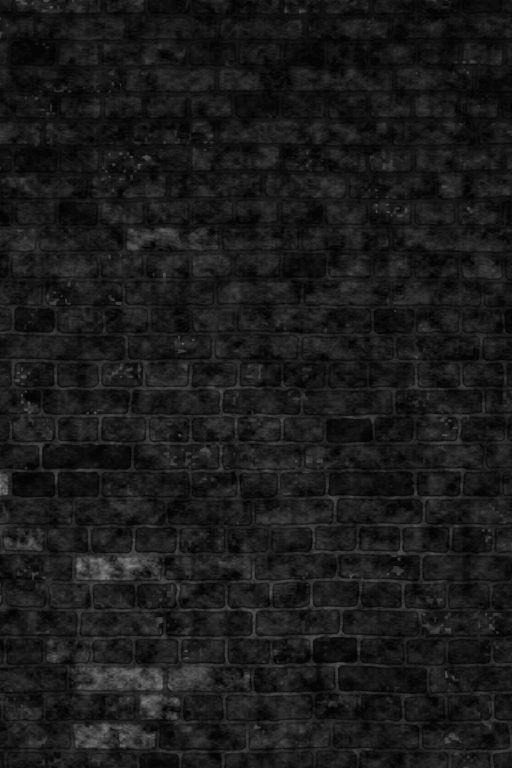
Write a Shadertoy shader that draws this texture.

```glsl
float hash(vec2 p) {
    return fract(sin(dot(p, vec2(127.1, 311.7))) * 43758.5453);
}

float noise(vec2 p) {
    vec2 i = floor(p), f = fract(p);
    f = f * f * (3.0 - 2.0 * f);
    return mix(mix(hash(i), hash(i + vec2(1, 0)), f.x),
               mix(hash(i + vec2(0, 1)), hash(i + vec2(1, 1)), f.x), f.y);
}

// Gritty layered noise, centred on zero
float grit(vec2 p) {
    float sum = 0.0, weight = 1.0, total = 0.0;
    for (int i = 0; i < 4; i++) {
        sum += weight * (noise(p) - 0.5);
        total += weight;
        weight *= 0.78;
        p = p * 2.03 + 17.3;
    }
    return sum / total;
}

// Courses counted from the top, growing taller towards the bottom
float courseAt(float t) {
    return -0.6 + 29.6 * t - 1.4 * t * t;
}

// Brick length and sideways offset: long and short courses alternate
vec2 courseSpacing(float row) {
    float lower = step(17.5, row);
    bool isShort = mod(row, 2.0) > 0.5;
    float lap = abs(row - 6.0) < 0.5 ? 0.056 : 0.0;
    return isShort ? vec2(0.0582, mix(0.0156, 0.002, lower))
                   : vec2(0.1145, mix(0.053, 0.096, lower) + lap);
}

// A few upright joints are missing, giving longer bricks
bool jointMissing(float joint, float row) {
    return hash(vec2(joint + 3.7, row * 1.9)) < 0.06;
}

// x: depth inside the brick outline, y: brick number along the course
vec2 brickAt(float x, float row, float edgeY, vec2 spacing, float radius) {
    float u = (x - spacing.y) / spacing.x;
    float joint = floor(u + 0.5);
    float jitter = (hash(vec2(joint, row + 40.0)) - 0.5) * 0.12;
    float offset = u - joint - jitter;
    float cell = offset < 0.0 ? joint - 1.0 : joint;
    float edgeX = jointMissing(joint, row) ? radius : abs(offset) * spacing.x;
    if (jointMissing(cell, row)) cell -= 1.0;
    float inset = radius - length(max(radius - vec2(edgeX, edgeY), 0.0));
    return vec2(inset, cell);
}

// Base grey of one brick: mostly even, some sooty, a few pale near lower left
float brickTone(vec2 id, vec2 centre, bool isShort) {
    float tone = 0.104 + 0.036 * (hash(id + 5.3) - 0.5);
    if (hash(id + 21.7) < (isShort ? 0.09 : 0.03)) tone *= 0.5;
    float nearCorner = 1.0 - smoothstep(0.05, 0.2, length(centre - vec2(0.14, 0.12)));
    float isPale = step(hash(id + 63.1), 0.004 + 0.3 * nearCorner);
    return tone + isPale * mix(0.06, 0.17, hash(id + 9.4));
}

// Small chips of light mortar and paint
float chips(vec2 p, float amount) {
    float clusters = smoothstep(0.58, 0.85, noise(p * 33.0 + 8.0));
    return smoothstep(0.62, 0.85, noise(p * 210.0)) * (0.15 + clusters * amount);
}

void mainImage(out vec4 fragColor, in vec2 fragCoord) {
    const float cornerRadius = 0.0075;
    const float mortarHalf = 0.0019;
    vec2 p = fragCoord / iResolution.y;
    float pixel = 1.0 / iResolution.y;

    // Uneven courses and ragged brick edges
    vec2 sway = vec2(noise(p * 9.0), noise(p * 9.0 + 31.0)) - 0.5;
    vec2 ragged = vec2(noise(p * 95.0), noise(p * 95.0 + 57.0)) - 0.5;
    vec2 q = p + sway * 0.004 + ragged * 0.0022;

    // Brick lookup
    float t = 1.0 - q.y;
    float course = courseAt(t);
    float row = floor(course);
    float down = course - row;
    float rowHeight = 1.0 / (29.6 - 2.8 * t);
    vec2 spacing = courseSpacing(row);
    float edgeY = min(down, 1.0 - down) * rowHeight;
    vec2 brick = brickAt(q.x, row, edgeY, spacing, cornerRadius);
    vec2 id = vec2(brick.y, row);
    vec2 centre = vec2((brick.y + 0.5) * spacing.x + spacing.y, 1.0 - (row + 1.1) / 28.3);

    // Brick face with worn surface and dark rim, deepest underneath
    float surface = grit(p * vec2(46.0, 56.0));
    float face = brickTone(id, centre, spacing.x < 0.1) * (1.0 + 3.3 * surface);
    float rim = 1.0 - smoothstep(mortarHalf, mortarHalf + 0.0035, brick.x);
    face *= 1.0 - rim * mix(0.35, 0.7, down);
    face += 0.17 * chips(p, hash(id + 77.0));

    // Mortar: paler in the lower half, patchy along its length
    float exposed = smoothstep(0.15, 0.6, 1.0 - p.y);
    float mottle = smoothstep(0.2, 0.75, noise(p * 17.0 + 3.0));
    float mortar = mix(0.075, 0.125 + 0.065 * mottle, exposed) * (1.0 + 2.2 * surface);

    float onBrick = smoothstep(mortarHalf - pixel, mortarHalf + pixel, brick.x);
    float grey = mix(mortar, face, onBrick);

    // Soft light falling off at the top and sides
    float across = fragCoord.x / iResolution.x - 0.45;
    grey *= (1.04 - 0.35 * across * across) * mix(1.0, 0.88, smoothstep(0.6, 1.0, p.y));
    fragColor = vec4(vec3(clamp(grey, 0.02, 1.0)), 1.0);
}
```
